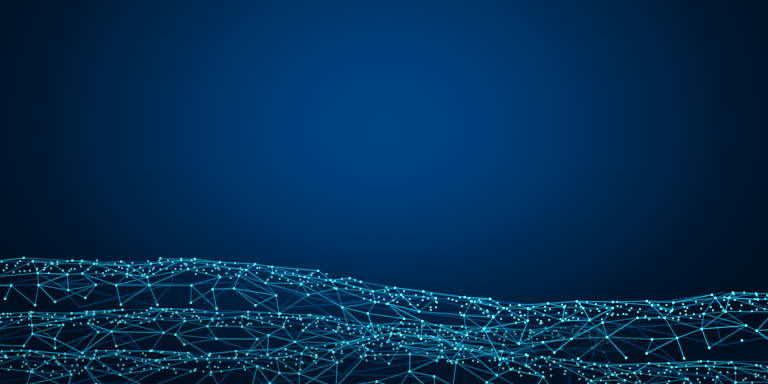
A Shadertoy shader for this background:

```glsl
const vec3 CENTER_BLUE = vec3(0.0, 0.262, 0.51);
const vec3 EDGE_BLUE = vec3(0.0, 0.06, 0.125);
const vec3 CHORD_BLUE = vec3(0.01, 0.40, 0.68);
const vec3 LINE_CYAN = vec3(0.12, 0.76, 0.88);
const vec3 DOT_CYAN = vec3(0.45, 1.0, 1.0);
const vec2 GLOW_CENTER = vec2(1.0, 0.66);
const float GLOW_RADIUS = 1.25;
const float GLOW_STRETCH_UP = 1.2;
const float GLOW_STRETCH_DOWN = 1.6;
const float LINE_HALF_WIDTH = 0.0017;
const float DOT_RADIUS = 0.0036;
const float ROW_POWER = 1.6;
const float MESH_CEILING = 0.37;
const vec2 SPARK_CELL = vec2(0.021, 0.08);
const float SPARK_DEPTH = 0.36;
const int RIBBONS = 3;

float hash(vec2 p) {
    vec3 q = fract(vec3(p.xyx) * 0.1031);
    q += dot(q, q.yzx + 33.33);
    return fract((q.x + q.y) * q.z);
}

// Smooth coverage of a shape of the given radius
float cover(float dist, float radius) {
    return clamp((radius - dist) * iResolution.y + 0.5, 0.0, 1.0);
}

float segmentDistance(vec2 p, vec2 a, vec2 b) {
    vec2 pa = p - a, ba = b - a;
    return length(pa - ba * clamp(dot(pa, ba) / dot(ba, ba), 0.0, 1.0));
}

// Upper edge of each ribbon
float ridge(int ribbon, float x) {
    float ripple = 0.004 * sin(x * 17.0 + float(ribbon)) + 0.003 * sin(x * 31.0);
    if (ribbon == 0)
        return mix(0.323, 0.212, smoothstep(0.5, 1.4, x)) + 0.025 * smoothstep(1.6, 2.0, x) + ripple;
    if (ribbon == 1)
        return 0.17 + 0.025 * sin(x * 3.2 + 0.3) + ripple;
    float bump = (x - 1.04) / 0.2;
    return 0.085 + 0.045 * exp(-bump * bump) - 0.03 * smoothstep(1.2, 1.6, x) + ripple;
}

float depth(int ribbon, float x) {
    if (ribbon == 0) return mix(0.11, 0.14, smoothstep(0.5, 1.3, x));
    return ribbon == 1 ? 0.10 : 0.16;
}

float strength(int ribbon, float x) {
    float bright = 0.8 + 0.2 * smoothstep(0.7, 1.2, x);
    if (ribbon == 0) return bright;
    return ribbon == 1 ? 0.7 * smoothstep(1.75, 1.2, x) : 0.8 * bright;
}

vec2 ribbonPoint(int ribbon, float x, float v) {
    return vec2(x, ridge(ribbon, x) - v * depth(ribbon, x));
}

// Jittered grid vertex; rows widen towards the viewer
vec2 vertex(int ribbon, vec2 id, float spacing, float rows) {
    vec2 seed = id + 37.0 * float(ribbon) + 11.0 * rows;
    vec2 jitter = vec2(hash(seed + 5.0), hash(seed + 71.0)) - 0.5;
    float v = pow(max(id.y + 0.6 * jitter.y, 0.0) / rows, ROW_POWER);
    return ribbonPoint(ribbon, (id.x + 0.8 * jitter.x) * spacing, v);
}

// Returns line coverage and dot coverage
vec2 mesh(int ribbon, vec2 p, float v, float spacing, float rows) {
    vec2 cell = floor(vec2(p.x / spacing, rows * pow(max(v, 0.0), 1.0 / ROW_POWER)));
    vec2 cov = vec2(0.0);
    for (int j = -2; j <= 1; j++)
    for (int i = -2; i <= 2; i++) {
        vec2 id = cell + vec2(i, j);
        if (id.y < 0.0 || id.y > rows) continue;
        vec2 a = vertex(ribbon, id, spacing, rows);
        cov.y = max(cov.y, cover(length(p - a), DOT_RADIUS));
        if (id.y == rows) continue;
        for (int k = 0; k < 3; k++) {
            float pick = hash(id * 3.0 + float(k * 19 + ribbon * 7) + 101.0);
            if (pick < 0.2) continue;
            float side = hash(id + 211.0) < 0.5 ? -1.0 : 1.0;
            vec2 link = k == 0 ? vec2(1.0, 0.0) : vec2(k == 1 ? 0.0 : side, 1.0);
            vec2 b = vertex(ribbon, id + link, spacing, rows);
            float line = cover(segmentDistance(p, a, b), LINE_HALF_WIDTH);
            cov.x = max(cov.x, line * mix(0.35, 1.0, pick));
        }
    }
    return cov;
}

// Fine dots crowded along the ridge
float sparks(int ribbon, vec2 p, float v) {
    vec2 cell = floor(vec2(p.x, v) / SPARK_CELL);
    float cov = 0.0;
    for (int j = -1; j <= 1; j++)
    for (int i = -1; i <= 1; i++) {
        vec2 id = cell + vec2(i, j);
        vec2 seed = id + 53.0 * float(ribbon) + 17.0;
        vec2 at = (id + vec2(hash(seed), hash(seed + 91.0))) * SPARK_CELL;
        if (at.y < 0.0 || at.y > SPARK_DEPTH || hash(seed + 43.0) < 0.3) continue;
        cov = max(cov, cover(length(p - ribbonPoint(ribbon, at.x, at.y)), DOT_RADIUS * 0.8));
    }
    return cov;
}

void mainImage(out vec4 fragColor, in vec2 fragCoord) {
    vec2 p = fragCoord / iResolution.y;

    // Broad glow, steeper below its centre
    vec2 offset = p - GLOW_CENTER;
    offset.y *= offset.y > 0.0 ? GLOW_STRETCH_UP : GLOW_STRETCH_DOWN;
    vec3 color = mix(CENTER_BLUE, EDGE_BLUE, smoothstep(0.0, GLOW_RADIUS, length(offset)));

    // Layered network ribbons
    for (int r = RIBBONS - 1; r >= 0; r--) {
        float v = (ridge(r, p.x) - p.y) / depth(r, p.x);
        if (p.y > MESH_CEILING || v < -0.2 || v > 1.4) continue;
        float power = strength(r, p.x);
        vec2 chords = mesh(r, p, v, 0.19, 3.0);
        vec2 links = mesh(r, p, v, 0.08, 4.0);
        color = mix(color, CHORD_BLUE, 0.65 * power * chords.x);
        color = mix(color, LINE_CYAN, 0.85 * power * links.x);
        color = mix(color, DOT_CYAN, power * max(links.y, 0.9 * sparks(r, p, v)));
    }
    fragColor = vec4(color, 1.0);
}
```
